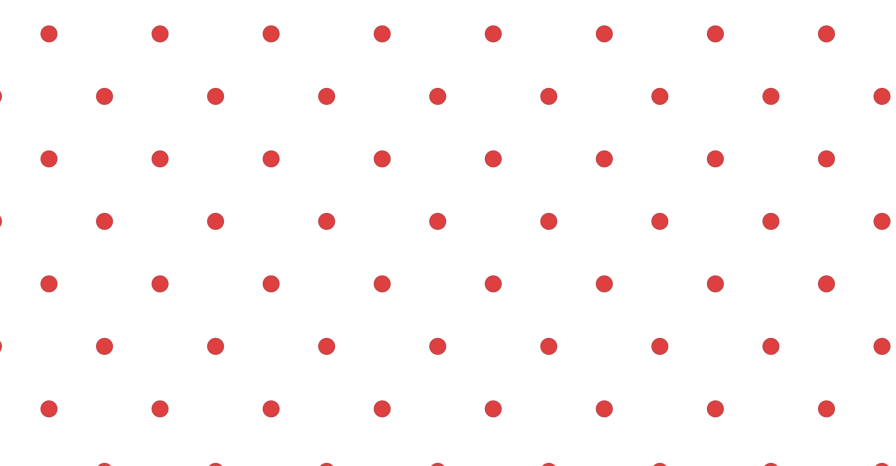
Reproduce this pattern procedurally as a WebGL 1 fragment shader.

```glsl
precision highp float;
// Staggered red polka dots with a slightly darker rim on white.
uniform vec2 u_resolution;

const float COLUMNS = 8.067;    // dot spacings across the canvas width
const float ROW_STEP = 0.5627;  // row spacing, in dot spacings
const float RADIUS = 0.0765;

// Distance from p to the centre of the nearest dot in its row.
float dotDistance(vec2 p) {
    float row = floor(p.y / ROW_STEP + 0.5);
    float x = p.x - 0.5 * mod(row, 2.0);
    return length(vec2(fract(x + 0.5) - 0.5, p.y - row * ROW_STEP));
}

void main() {
    // Dot spacings, measured from the centre of the top left dot.
    float pixel = COLUMNS / u_resolution.x;
    vec2 fromTop = vec2(gl_FragCoord.x, u_resolution.y - gl_FragCoord.y);
    vec2 p = fromTop * pixel - vec2(0.441, 0.305);

    float d = dotDistance(p);
    float coverage = 1.0 - smoothstep(-0.75, 0.75, (d - RADIUS) / pixel);

    // Red fill, deepening toward the rim.
    float rim = smoothstep(0.72, 1.0, d / RADIUS);
    vec3 ink = mix(vec3(0.87, 0.25, 0.25), vec3(0.76, 0.25, 0.27), rim);

    gl_FragColor = vec4(mix(vec3(1.0), ink, coverage), 1.0);
}
```
